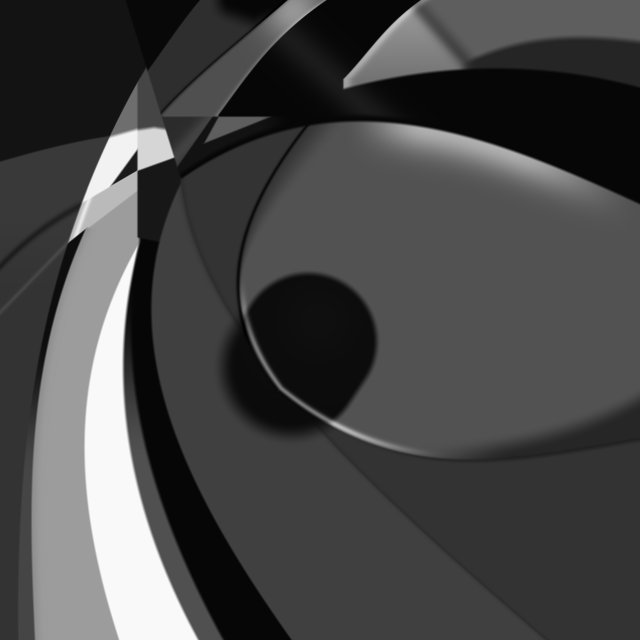
A Shadertoy shader for this background:

```glsl
#define GRID 768.0
#define EDGE 1.6
#define BLACK 0.025
#define CHARCOAL 0.20
#define SLATE 0.25
#define LENS 0.32
#define SILVER 0.61
#define WHITE 0.975

// Soft step and soft ridge across a signed distance
float side(float d, float w) { return smoothstep(-w, w, d); }
float side(float d) { return side(d, EDGE); }
float ridge(float d, float w) { return exp(-d * d / (w * w)); }

// Cubic through four evenly spaced heights on [a, b]
float curve(float t, float a, float b, vec4 v) {
  float s = 3.0 * clamp((t - a) / (b - a), 0.0, 1.0);
  float i = s - 1.0, j = s - 2.0, k = s - 3.0;
  return dot(v, vec4(-i * j * k / 6.0, s * j * k / 2.0, -s * i * k / 2.0, s * i * j / 6.0));
}

// Signed distance to a line, positive on the left hand from a to b
float line(vec2 p, vec2 a, vec2 b) {
  vec2 d = normalize(b - a);
  return dot(p - a, vec2(d.y, -d.x));
}

float capsule(vec2 p, vec2 a, vec2 b, float r) {
  vec2 d = b - a;
  return length(p - a - d * clamp(dot(p - a, d) / dot(d, d), 0.0, 1.0)) - r;
}

void paint(inout float c, float shade, float mask) { c = mix(c, shade, mask); }

// Panels behind the ribbon
float leftPanels(vec2 p) {
  float c = CHARCOAL + 0.025 * side(300.0 - p.y, 60.0);
  c -= 0.1 * ridge(p.y - curve(p.x, 0.0, 96.0, vec4(320, 290, 266, 247)), 5.0);
  c += 0.07 * ridge(line(p, vec2(0, 375), vec2(76, 297)), 2.5);
  float roof = curve(p.x, 0.0, 141.0, vec4(194, 181, 170, 162)) - p.y;
  paint(c, 0.075, side(roof));
  return c;
}

// Lens with its rim and the dark disc
float interior(vec2 p, float top) {
  float seam = p.x - curve(p.y, 220.0, GRID, vec4(217, 293, 452, 655));
  float c = mix(SLATE, CHARCOAL, side(seam, 2.5)) - 0.03 * ridge(seam, 4.0);
  float left = p.x - curve(p.y, 150.0, 468.0, vec4(370, 305, 288, 335));
  float base = curve(p.x, 335.0, GRID, vec4(468, 542, 549, 527)) - p.y;
  float inside = min(left, base);
  float upper = side(260.0 - p.y, 100.0);
  float body = mix(CHARCOAL, LENS, side(left - 20.0 * upper, 2.0 + 22.0 * upper));
  float shadow = p.y - curve(p.x, 480.0, GRID, vec4(546, 538, 518, 478));
  paint(body, 0.15, side(shadow, 14.0) * smoothstep(480.0, 620.0, p.x));
  float glow = smoothstep(410.0, 510.0, p.x) * smoothstep(GRID, 610.0, p.x);
  glow = side(p.x - 460.0, 50.0) * side(690.0 - p.x, 80.0);
  body += 0.37 * glow * ridge(p.y - top, 30.0);
  paint(c, body, side(inside));
  float disc = capsule(p, vec2(370, 410), vec2(350, 440), 82.0);
  float core = ridge(length(p - vec2(382, 385)), 45.0);
  paint(c, 0.045 + 0.015 * core, side(-disc, mix(14.0, 5.0, side(inside))));
  c -= 0.16 * ridge(inside + 1.0, 2.5) * (1.0 - 0.7 * side(p.y - 400.0, 30.0));
  float lit = side(p.y - 375.0, 45.0) * side(465.0 - p.x, 75.0);
  return c + 0.43 * lit * ridge(inside - 4.0, 4.0);
}

// Sweeping ribbon, from its outer edge inwards
float ribbon(vec2 p, float outer) {
  float grey = p.x - max(outer, curve(p.y, 270.0, GRID, vec4(105, 53, 38, 42)));
  float r = mix(0.05, 0.27, side(p.y - 485.0, 85.0));
  paint(r, SILVER - 0.05 * ridge(grey, 7.0), side(grey));
  paint(r, WHITE, side(p.x - curve(p.y, 290.0, GRID, vec4(168, 109, 106, 143))));
  float strip = p.x - curve(p.y, 290.0, GRID, vec4(168, 148, 172, 238));
  paint(r, BLACK + 0.29 * side(p.y - 445.0, 115.0), side(strip, 2.5));
  paint(r, BLACK, side(p.x - curve(p.y, 290.0, GRID, vec4(168, 160, 196, 268)), 3.0));
  return r;
}

// Bright facets where the ribbon folds
float facets(vec2 p, float outer) {
  float post = p.x - 165.0;
  float fold = p.y - 205.0 + 0.58 * min(post, 0.0) + 0.36 * max(post, 0.0);
  float l = mix(0.43, 0.95, side(p.y - 155.0 + 0.28 * post, 3.0));
  paint(l, 0.1, side(line(p, vec2(163, 182), vec2(144, 208))) * side(-fold));
  paint(l, 0.73, side(fold));
  paint(l, SILVER, side(line(p, vec2(165, 229), vec2(82, 292))));
  l += 0.18 * ridge(p.x - outer - 7.0, 3.0) * side(fold);
  float r = mix(0.27, 0.84, side(p.y - 153.0 - 0.15 * abs(post - 20.0), 3.0));
  paint(r, 0.09, side(fold));
  return mix(l, r, side(post));
}

// Crossing beams and dark vault above the lens
float vault(vec2 p, float top) {
  float a = p.x - curve(p.y, 0.0, 138.0, vec4(345, 291, 238, 192));
  float b = p.x - curve(p.y, 0.0, 138.0, vec4(392, 336, 296, 262));
  float d = p.x - curve(p.y, 0.0, 88.0, vec4(240, 217, 196, 175));
  float e = p.x - curve(p.y, 0.0, 95.0, vec4(505, 468, 440, 412));
  float c = mix(0.03, 0.18, side(d));
  paint(c, BLACK, side(28.0 - p.y - 0.35 * abs(p.x - 305.0), 14.0) * side(p.x - 262.0, 12.0));
  float beam = 0.31 + 0.28 * ridge(length(p - vec2(352, 14)), 36.0);
  paint(c, beam + 0.12 * ridge(b, 4.0), side(a));
  c -= 0.13 * ridge(a, 3.0);
  paint(c, BLACK + 0.08 * ridge(line(p, vec2(330, 30), vec2(400, 95)), 22.0), side(b));
  // Grey panels at the upper right
  float streak = line(p, vec2(500, 8), vec2(557, 72));
  float panel = mix(0.62 - 0.0018 * p.y, 0.37, side(streak, 13.0));
  panel += 0.18 * ridge(e - 3.0, 7.0) - 0.17 * ridge(streak, 9.0);
  float dusk = p.y - curve(p.x, 555.0, GRID, vec4(77, 52, 45, 50));
  paint(panel, 0.145, side(dusk, 5.0) * side(p.x - 560.0, 12.0));
  float ledge = curve(p.x, 400.0, GRID, vec4(110, 86, 84, 105)) - p.y;
  paint(c, panel, side(e) * side(ledge, 2.5));
  // Narrow fans under the beams
  float fan = 0.17 + 0.09 * ridge(line(p, vec2(255, 140), vec2(205, 195)), 10.0);
  paint(fan, 0.07, side(p.x - 255.0 + 0.7 * (p.y - 140.0)));
  vec2 tip = vec2(245, 172);
  paint(fan, 0.37, side(line(p, vec2(262, 141), tip)) * side(line(p, tip, vec2(325, 140))));
  paint(c, fan, side(p.y - 140.0) * side(330.0 - p.x, 20.0));
  paint(c, BLACK, side(p.y - top + 7.0, 4.0));
  return c;
}

void mainImage(out vec4 fragColor, in vec2 fragCoord) {
  vec2 p = GRID * fragCoord / iResolution.xy;
  p.y = GRID - p.y;
  float outer = curve(p.y, 80.0, GRID, vec4(176, 76, 31, 22));
  float inner = curve(p.y, 220.0, GRID, vec4(217, 183, 238, 350));
  float top = curve(p.x, 217.0, GRID, vec4(215, 147, 171, 245));
  float right = 176.0 + 0.31 * (p.y - 82.0);
  float sill = 293.0 - 0.8 * max(p.x - 80.0, 0.0) + max(p.x - 105.0, 0.0);

  float c = leftPanels(p);
  float band = side(p.x - outer);
  paint(c, ribbon(p, outer), band);
  paint(c, facets(p, outer), band * side(sill - p.y));
  paint(c, interior(p, top), side(p.x - inner, 2.0));
  paint(c, vault(p, top), side(p.x - right) * side(top - p.y, 2.5));
  fragColor = vec4(vec3(clamp(c, 0.0, 1.0)), 1.0);
}
```
